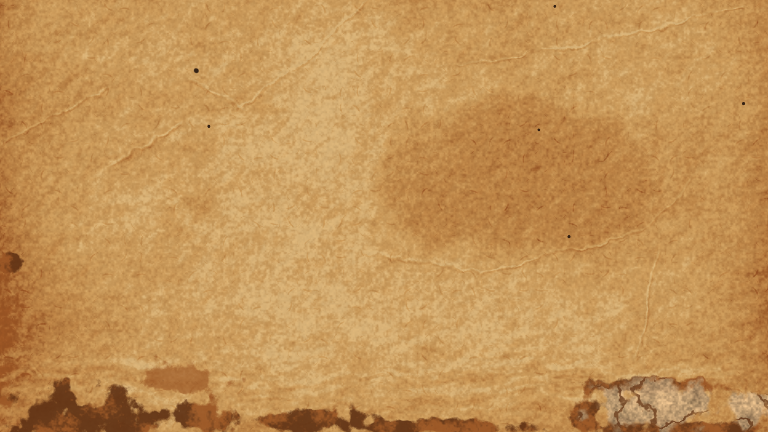
A WebGL 2 fragment shader for this texture:

```glsl
#version 300 es
precision highp float;
uniform vec2 u_resolution;
out vec4 fragColor;

#define WIDTH 1.7778
#define BASE_TONE 0.79
#define MOTTLE 0.75
#define GRAIN 0.34
#define RELIEF 0.65
#define CREASE_WIDTH 0.0028
#define CREASE_GAIN 0.26
#define EDGE_BURN 0.62
#define FIBRE_GAIN 0.22

const vec3 RUST = vec3(0.60, 0.33, 0.14);
const vec3 TAN = vec3(0.73, 0.51, 0.27);
const vec3 OCHRE = vec3(0.79, 0.60, 0.35);
const vec3 CREAM = vec3(0.84, 0.69, 0.46);
const vec3 BURNT = vec3(0.36, 0.18, 0.07);
const vec3 INK = vec3(0.14, 0.08, 0.05);
const vec3 PLASTER = vec3(0.75, 0.62, 0.46);

// Fold lines: start xy, end xy
const vec4 FOLDS[11] = vec4[11](
  vec4(0.85, 1.0, 0.71, 0.86), vec4(0.71, 0.86, 0.54, 0.75), vec4(0.44, 0.82, 0.56, 0.75),
  vec4(0.42, 0.72, 0.25, 0.62), vec4(1.72, 0.985, 1.36, 0.9), vec4(1.36, 0.9, 1.02, 0.84),
  vec4(1.62, 0.6, 1.5, 0.47), vec4(1.5, 0.47, 1.12, 0.37), vec4(1.12, 0.37, 0.8, 0.42),
  vec4(1.52, 0.42, 1.47, 0.17), vec4(0.0, 0.67, 0.25, 0.8));
// Burnt patches: centre xy, radii xy
const vec4 BURNS[9] = vec4[9](
  vec4(0.17, 0.02, 0.2, 0.07), vec4(0.47, 0.03, 0.065, 0.05), vec4(0.70, 0.025, 0.16, 0.024),
  vec4(0.82, 0.035, 0.018, 0.035), vec4(1.0, 0.01, 0.22, 0.016), vec4(1.36, 0.05, 0.04, 0.05),
  vec4(1.55, 0.105, 0.17, 0.02), vec4(1.6, 0.008, 0.22, 0.022), vec4(0.02, 0.4, 0.03, 0.025));
// Ink dots: centre xy, radius
const vec3 DOTS[6] = vec3[6](
  vec3(0.454, 0.836, 0.0065), vec3(0.484, 0.708, 0.004), vec3(1.317, 0.452, 0.004),
  vec3(1.248, 0.7, 0.0035), vec3(1.721, 0.76, 0.004), vec3(1.284, 0.985, 0.0035));

float hash(vec2 p) {
  vec3 q = fract(vec3(p.xyx) * 0.1031);
  q += dot(q, q.yzx + 33.33);
  return fract((q.x + q.y) * q.z);
}

float noise(vec2 p) {
  vec2 i = floor(p), f = fract(p);
  f = f * f * (3.0 - 2.0 * f);
  return mix(mix(hash(i), hash(i + vec2(1, 0)), f.x),
             mix(hash(i + vec2(0, 1)), hash(i + vec2(1, 1)), f.x), f.y);
}

float fbm(vec2 p) {
  float sum = 0.0, amp = 0.5;
  for (int i = 0; i < 5; i++) {
    sum += amp * noise(p);
    p = mat2(1.6, 1.2, -1.2, 1.6) * p + 17.3;
    amp *= 0.5;
  }
  return sum / 0.97;
}

float blot(vec2 p, vec4 shape, float rough) {
  return 1.0 - smoothstep(0.72, 1.08, length((p - shape.xy) / shape.zw) + rough);
}

float glow(vec2 p, vec2 centre, vec2 radii) {
  vec2 q = (p - centre) / radii;
  return exp(-dot(q, q));
}

// Lit ridge beside its shadow
float crease(vec2 p, vec4 fold) {
  vec2 dir = normalize(fold.zw - fold.xy), q = p - fold.xy;
  float along = dot(q, dir), len = length(fold.zw - fold.xy);
  float side = (dir.x * q.y - dir.y * q.x) * (dir.x < 0.0 ? -1.0 : 1.0) / CREASE_WIDTH;
  float span = smoothstep(-0.015, 0.015, along) * smoothstep(-0.015, 0.015, len - along);
  return span * (exp(-side * side) - 0.9 * exp(-pow(side + 1.7, 2.0)));
}

// One short random thread per cell
float fibres(vec2 p, float cells) {
  vec2 id = floor(p * cells), q = fract(p * cells) - 0.5;
  float angle = 6.2832 * hash(id + 3.1);
  vec2 dir = vec2(cos(angle), sin(angle));
  float along = dot(q, dir), across = dot(q, vec2(-dir.y, dir.x)) + along * along * 0.7;
  float body = 1.0 - smoothstep(0.02, 0.07, abs(across));
  return body * (1.0 - smoothstep(0.15, 0.38, abs(along))) * step(0.72, hash(id + 9.7));
}

void main() {
  vec2 p = gl_FragCoord.xy / u_resolution * vec2(WIDTH, 1.0);
  float broad = fbm(p * 4.0 + 2.0) - 0.5;
  float mid = fbm(p * 17.0 + 31.0) - 0.5;
  float rough = fbm(p * 26.0 + 70.0) - 0.5;
  float fine = noise(p * 150.0) * 0.6 + noise(p * 270.0) * 0.4 - 0.5;

  // Broad tones, damp stain and darkened margins
  float tone = BASE_TONE + MOTTLE * (0.45 * broad + 0.5 * mid) + GRAIN * fine;
  tone += 0.16 * glow(p, vec2(0.77, 0.66), vec2(0.3, 0.3)) + 0.12 * glow(p, vec2(0.95, 0.25), vec2(0.7, 0.12));
  tone -= 0.34 * blot(p, vec4(1.25, 0.59, 0.4, 0.2), broad * 1.2) * (0.8 + mid);
  tone -= 0.16 * glow(p, vec2(1.24, 0.58), vec2(0.4, 0.22));
  tone -= 0.4 * glow(p, vec2(0.44, 0.51), vec2(0.06, 0.05)) * smoothstep(-0.1, 0.2, rough);
  float margin = exp(-p.x / 0.1) + 0.8 * exp(-(WIDTH - p.x) / 0.1);
  tone -= EDGE_BURN * margin * (0.65 + 0.5 * glow(p, vec2(p.x, 0.35), vec2(1.0, 0.3)) + mid);
  tone -= 0.3 * exp(-p.y / 0.07) + 0.12 * exp(-(1.0 - p.y) / 0.06);
  tone -= 0.25 * glow(p, vec2(0.1, 0.25), vec2(0.22, 0.14));

  // Paper relief, rippled near the foot, then folds and threads
  vec2 ripple = p * vec2(9.0, 32.0) + broad * 5.0;
  float foot = glow(p, vec2(p.x, 0.12), vec2(1.0, 0.09));
  tone += RELIEF * (fbm(p * 34.0 + vec2(-0.2, 0.25)) - fbm(p * 34.0));
  tone += foot * 1.1 * (fbm(ripple + vec2(0.0, 0.3)) - fbm(ripple));
  vec2 bent = p + 0.03 * vec2(mid, rough);
  float folds = 0.0;
  for (int i = 0; i < 11; i++) folds += crease(bent, FOLDS[i]);
  tone += CREASE_GAIN * folds * (0.9 + 2.0 * rough);
  tone -= FIBRE_GAIN * (fibres(p, 26.0) + 0.6 * fibres(p + 5.3, 47.0));
  tone -= 0.3 * glow(bent, vec2(0.78, 0.93), vec2(0.03, 0.03)) * smoothstep(-0.05, 0.2, rough);

  vec3 col = mix(RUST, TAN, smoothstep(-0.1, 0.42, tone));
  col = mix(col, OCHRE, smoothstep(0.35, 0.75, tone));
  col = mix(col, CREAM, smoothstep(0.7, 1.08, tone));
  col *= 1.0 + 0.10 * fine;

  // Burnt foot with a paler scorch
  float burn = 0.0;
  for (int i = 0; i < 9; i++) burn = max(burn, blot(p, BURNS[i], rough * 2.2));
  float scorch = blot(p, vec4(0.44, 0.125, 0.08, 0.045), rough * 2.5);
  col = mix(col, RUST, 0.6 * scorch);
  col = mix(col, mix(RUST, BURNT, smoothstep(-0.2, 0.12, mid + fine * 0.3)), 0.88 * burn);

  // Flaked plaster with cracks
  float flake = max(blot(p, vec4(1.53, 0.065, 0.16, 0.055), rough * 1.5),
                    blot(p, vec4(1.74, 0.06, 0.075, 0.045), rough * 1.5));
  float crack = 1.0 - smoothstep(0.01, 0.035, abs(fbm(p * 13.0 + 8.0) - 0.5));
  vec3 plaster = PLASTER * (1.0 + 0.5 * fine + 0.5 * rough);
  col = mix(col, mix(plaster, BURNT, 0.75 * crack), 0.9 * flake);

  // Ink dots
  for (int i = 0; i < 6; i++) {
    float d = length(p - DOTS[i].xy + 0.004 * rough);
    col = mix(col, INK, 0.9 * (1.0 - smoothstep(0.6, 1.2, d / DOTS[i].z)));
  }
  fragColor = vec4(clamp(col, 0.0, 1.0), 1.0);
}
```
